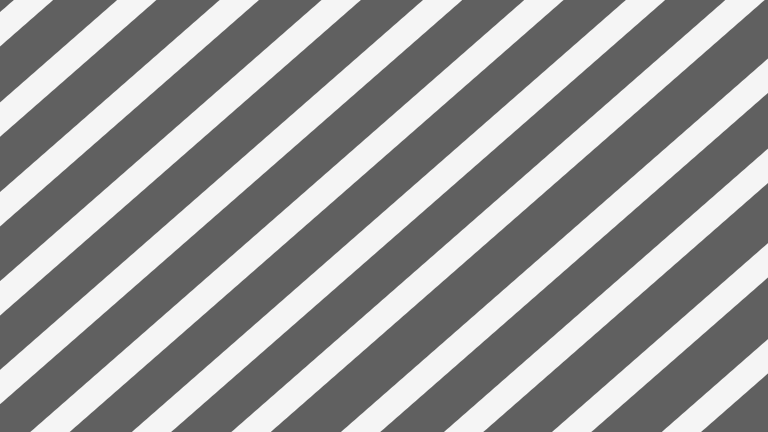
This pattern is drawn by a Shadertoy shader. Its source:

```glsl
// Diagonal pale stripes on dark grey, rising to the right with slightly uneven gaps.

const int STRIPES = 12;
const float RUN = 1.1435; // horizontal run per unit of rise

// Position of a stripe's centre line along the top edge, in canvas heights.
float stripeCentre(float i) {
    float drift = 0.0289 * sin(3.14159 * pow(i / 11.0, 1.8));
    // local slip that widens the gap after the eighth stripe
    float k = i - 7.5;
    float slip = 0.0359 * k * exp(-4.0 * k * k);
    return 0.0775 + 0.2403 * i - drift + slip;
}

void mainImage(out vec4 fragColor, in vec2 fragCoord) {
    vec2 p = fragCoord / iResolution.y;
    float pixel = 1.0 / iResolution.y;

    // Slide each point along the stripes to the top edge.
    float along = p.x + (1.0 - p.y) * RUN;

    // Distance to the nearest stripe edge, negative inside.
    float d = 1e3;
    for (int i = 0; i < STRIPES; i++) {
        d = min(d, abs(along - stripeCentre(float(i))) - 0.0455);
    }
    d /= length(vec2(1.0, RUN));

    float stripe = clamp(0.5 - d / pixel, 0.0, 1.0);
    vec3 color = mix(vec3(0.378), vec3(0.961), stripe);
    fragColor = vec4(color, 1.0);
}
```
